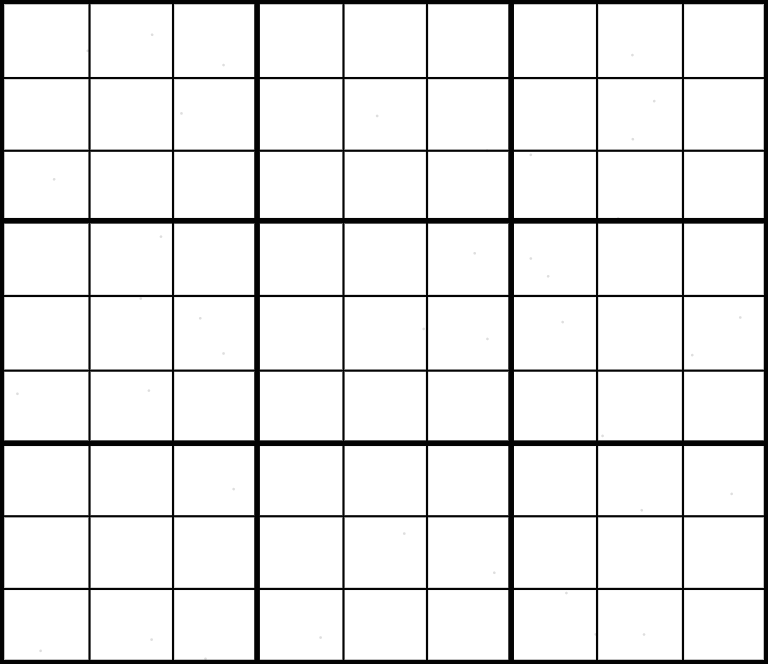
Give the GLSL for this pattern, as a Shadertoy shader.

```glsl
const vec2  SHEET = vec2(768.0, 664.0);   // design units spanning the canvas
const vec2  MARGIN = vec2(1.4);           // centre of the first rule
const int   CELLS = 9;
const int   BLOCK = 3;                    // cells per heavy block
const float THIN_WIDTH = 2.2;
const float HEAVY_WIDTH = 5.7;
const vec3  PAPER = vec3(1.0);
const vec3  INK = vec3(0.01);
const float SPECK_PITCH = 24.0;
const float SPECK_CHANCE = 0.05;
const float SPECK_RADIUS = 1.3;
const float SPECK_STRENGTH = 0.13;

// Hand-ruled drift of each line; one column per block
const mat3 DRIFT_X = mat3(0.0, 3.1, 1.6,  0.6, 2.0, 0.5,  -0.4, 0.5, 1.4);
const mat3 DRIFT_Y = mat3(0.0, 3.2, 2.4, -1.0, 0.7, 1.9,   1.0, 0.6, -0.2);

float hash(vec2 p) {
    vec3 q = fract(vec3(p.xyx) * 0.1031);
    q += dot(q, q.yzx + 33.33);
    return fract((q.x + q.y) * q.z);
}

// Coverage of a shape whose signed distance is negative inside
float coverage(float dist, float pixel) {
    return clamp(0.5 - dist / pixel, 0.0, 1.0);
}

// Rules crossing one axis, heavy at block boundaries
float rules(float coord, float margin, float extent, mat3 drift, float pixel) {
    float pitch = (extent - 2.0 * margin) / float(CELLS);
    float ink = 0.0;
    for (int i = 0; i <= CELLS; i++) {
        int step3 = i % BLOCK;
        float offset = i < CELLS ? drift[i / BLOCK][step3] : 0.0;
        float centre = margin + float(i) * pitch + offset;
        float width = step3 == 0 ? HEAVY_WIDTH : THIN_WIDTH;
        ink = max(ink, coverage(abs(coord - centre) - 0.5 * width, pixel));
    }
    return ink;
}

// Sparse faint scanning specks on the paper
float specks(vec2 p, float pixel) {
    vec2 cell = floor(p / SPECK_PITCH);
    vec2 jitter = vec2(hash(cell + 17.0), hash(cell + 43.0));
    vec2 centre = (cell + mix(vec2(0.1), vec2(0.9), jitter)) * SPECK_PITCH;
    float present = step(hash(cell + 71.0), SPECK_CHANCE);
    return present * coverage(length(p - centre) - SPECK_RADIUS, pixel);
}

void mainImage(out vec4 fragColor, in vec2 fragCoord) {
    vec2 uv = fragCoord / iResolution.xy;
    vec2 p = vec2(uv.x, 1.0 - uv.y) * SHEET;
    vec2 pixel = SHEET / iResolution.xy;

    float columns = rules(p.x, MARGIN.x, SHEET.x, DRIFT_X, pixel.x);
    float rows = rules(p.y, MARGIN.y, SHEET.y, DRIFT_Y, pixel.y);

    vec3 color = PAPER * (1.0 - SPECK_STRENGTH * specks(p, pixel.x));
    color = mix(color, INK, max(columns, rows));
    fragColor = vec4(color, 1.0);
}
```
